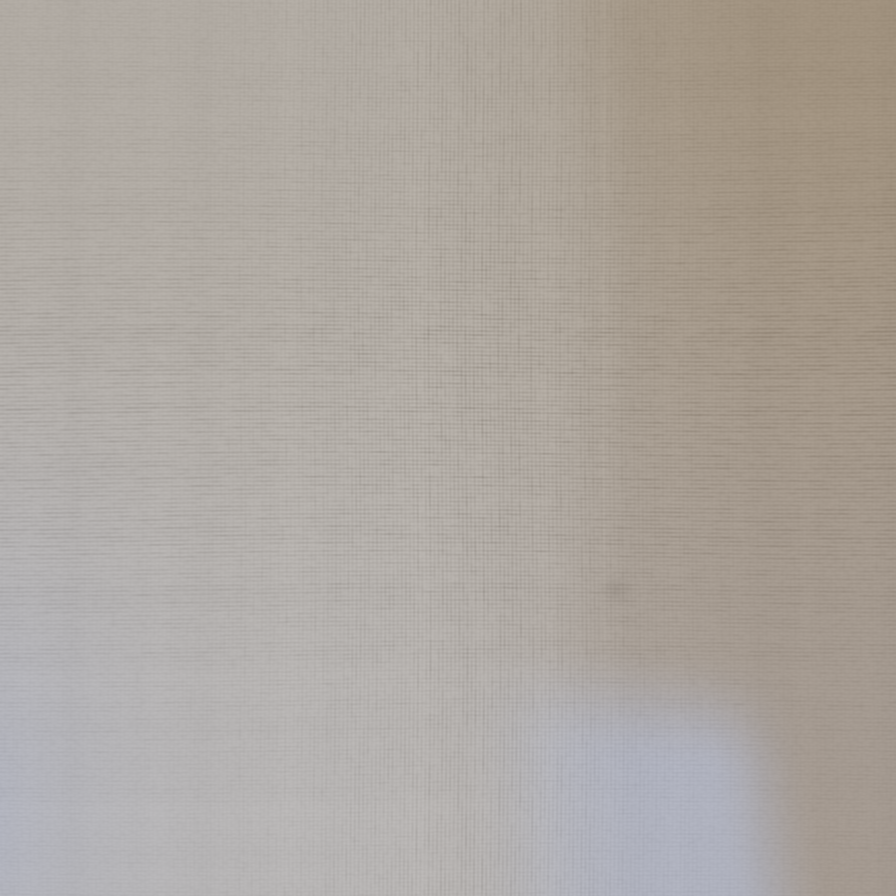
Give the GLSL for this texture, as a Shadertoy shader.

```glsl
const vec3 LINEN_TOP = vec3(0.690, 0.665, 0.632);
const vec3 LINEN_LOW = vec3(0.718, 0.707, 0.700);
const vec3 SHADE_TOP = vec3(0.626, 0.568, 0.493);
const vec3 SHADE_LOW = vec3(0.638, 0.598, 0.562);
const vec3 DAYLIGHT = vec3(0.685, 0.700, 0.755);
const vec3 GAP_TINT = vec3(0.97, 1.0, 1.03);
const float THREADS = 218.0;       // threads across the canvas
const float GAP_DEPTH = 0.072;     // darkness of the gaps between threads
const float BAND_DEPTH = 0.0045;   // brightness of the broad woven bands
const float GRAIN_DEPTH = 0.022;
const float GRAIN_CELLS = 300.0;
const float SEAM_X = 0.674;
const vec2 STAIN_POS = vec2(0.687, 0.342);
const float TAU = 6.2831853;

float hash(vec2 p) {
    vec3 q = fract(vec3(p.xyx) * 0.1031);
    q += dot(q, q.yzx + 33.33);
    return fract((q.x + q.y) * q.z);
}

// Distance to the nearest scattered point
float cellular(vec2 p) {
    vec2 cell = floor(p);
    float nearest = 2.0;
    for (int j = -1; j <= 1; j++)
    for (int i = -1; i <= 1; i++) {
        vec2 c = cell + vec2(i, j);
        vec2 point = c + vec2(hash(c), hash(c + 57.0));
        nearest = min(nearest, length(p - point));
    }
    return nearest;
}

// Dark gaps between parallel threads, with uneven weight along each one
float threadGaps(float along, float across, float seed) {
    float id = floor(across * THREADS);
    float profile = 0.5 - 0.5 * cos(TAU * fract(across * THREADS));
    float phase = TAU * hash(vec2(id, seed));
    float streak = sin(along * 37.0 + phase)
                 + sin(along * 101.0 + phase * 5.0)
                 + 0.8 * sin(along * 233.0 + phase * 11.0);
    float weight = 0.5 + 0.4 * hash(vec2(id, seed + 9.0));
    return profile * weight * (0.8 + 0.17 * streak) - 0.28;
}

// Broad soft bands from layered sines
float bands(float x, float seed) {
    return sin(x * 41.0 + seed) + 0.8 * sin(x * 89.0 + seed * 3.0)
         + 0.6 * sin(x * 173.0 + seed * 7.0);
}

// Soft light and shade falling over the cloth
vec3 lighting(vec2 p) {
    vec3 linen = mix(LINEN_LOW, LINEN_TOP, smoothstep(0.0, 0.75, p.y));
    vec3 shade = mix(SHADE_LOW, SHADE_TOP, smoothstep(0.1, 1.0, p.y));
    float edge = p.x + 0.02 * sin(p.y * 7.0);
    float amount = 0.75 * smoothstep(0.36, 0.95, edge)
                 + 0.25 * smoothstep(0.60, 0.73, edge);
    vec3 color = mix(linen, shade, amount);

    float corner = exp(-4.5 * length((p - vec2(-0.03, 0.08)) * vec2(1.5, 0.8)));
    color = mix(color, DAYLIGHT, 0.95 * corner);

    // Patch of window light with a slanting right edge
    float rightEdge = 0.88 - 0.16 * p.y;
    float top = p.y + 0.10 * (p.x - 0.65);
    float inside = (1.0 - smoothstep(rightEdge - 0.07, rightEdge + 0.05, p.x))
                 * (1.0 - smoothstep(0.15, 0.29, top));
    vec3 patchColor = mix(LINEN_LOW, DAYLIGHT, smoothstep(0.46, 0.74, p.x));
    return mix(color, patchColor, 0.92 * inside * smoothstep(0.46, 0.64, p.x));
}

void mainImage(out vec4 fragColor, in vec2 fragCoord) {
    vec2 p = fragCoord / iResolution.xy;
    vec3 color = lighting(p);

    // Slightly bent cloth
    vec2 cloth = p + vec2(0.0012 * sin(p.y * 9.0 + p.x * 4.0),
                          0.0025 * sin(p.x * 6.0 + p.y * 5.0));

    // Weave is crisp in the middle and soft toward the borders
    float rowFocus = exp(-pow((p.y - 0.54) / 0.31, 2.0));
    float columnFocus = exp(-pow((p.x - 0.52) / 0.19, 2.0));
    float resolved = smoothstep(1.2, 2.2, iResolution.y / THREADS);
    float rows = threadGaps(cloth.x, cloth.y, 3.0) * (0.18 + 0.82 * rowFocus);
    float columns = threadGaps(cloth.y, cloth.x, 71.0) * (0.10 + 0.70 * columnFocus);
    color -= GAP_DEPTH * resolved * (rows + columns) * GAP_TINT;

    // Uneven weaving and fine fibre grain
    float drift = 0.6 + 0.4 * sin(p.x * 5.0 + p.y * 3.0);
    color += BAND_DEPTH * (0.5 * bands(cloth.x, 1.3)
                         + 0.5 * drift * bands(cloth.y, 4.1));
    color += GRAIN_DEPTH * (0.5 - cellular(cloth * GRAIN_CELLS * vec2(0.5, 1.0)));

    // Raised seam and a faint stain
    float seam = exp(-pow((p.x - SEAM_X) / 0.0018, 2.0));
    color += 0.012 * seam * smoothstep(0.1, 0.5, p.y);
    float stain = exp(-pow(length(p - STAIN_POS) / 0.013, 2.0));
    color -= 0.035 * stain;

    fragColor = vec4(clamp(color, 0.0, 1.0), 1.0);
}
```
